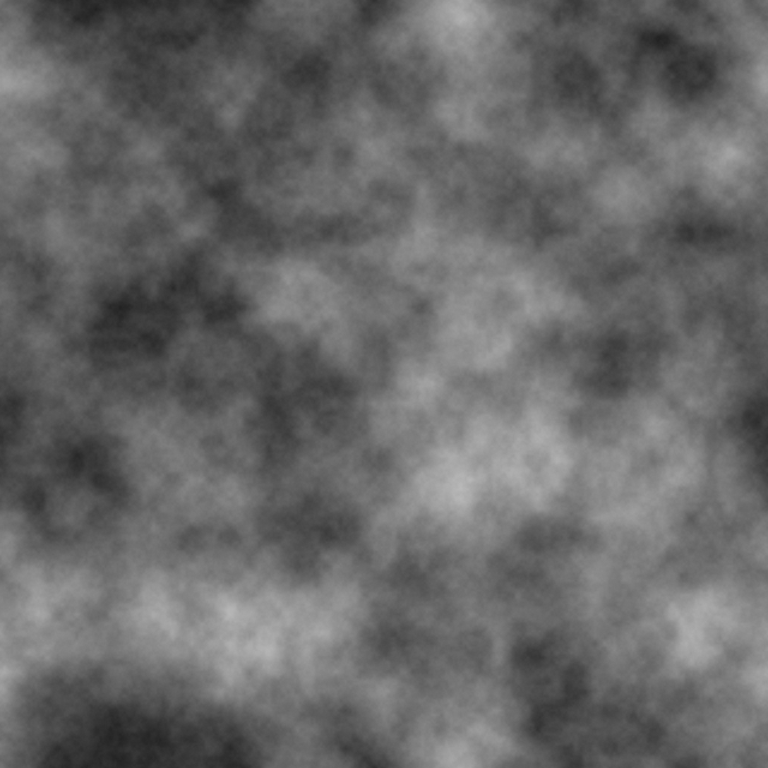
Give the GLSL for this texture, as a three.js fragment shader.

```glsl
varying vec2 vUv;

const int OCTAVES = 8;
const int BASE_CELLS = 5;
const float MEAN_GRAY = 0.403;
const float BASE_AMPLITUDE = 0.44;
const float PERSISTENCE = 0.59;
const float UNIFORM_DEVIATION = 0.289;

float hash(vec2 cell, float seed) {
  vec3 p = fract(vec3(cell.xyx + seed) * vec3(0.1031, 0.1030, 0.0973));
  p += dot(p, p.yzx + 33.33);
  return fract((p.x + p.y) * p.z);
}

// Value noise that repeats after the given number of cells
float tiledNoise(vec2 uv, float cells, float seed) {
  vec2 p = uv * cells;
  vec2 cell = floor(p);
  vec2 f = fract(p);
  vec2 blend = f * f * (3.0 - 2.0 * f);
  vec2 low = mod(cell, cells);
  vec2 high = mod(cell + 1.0, cells);
  float bottom = mix(hash(low, seed), hash(vec2(high.x, low.y), seed), blend.x);
  float top = mix(hash(vec2(low.x, high.y), seed), hash(high, seed), blend.x);
  return mix(bottom, top, blend.y);
}

// Mean and deviation of the coarsest lattice
vec2 latticeStats(float seed) {
  vec2 moments = vec2(0.0);
  for (int y = 0; y < BASE_CELLS; y++) {
    for (int x = 0; x < BASE_CELLS; x++) {
      float value = hash(vec2(float(x), float(y)), seed);
      moments += vec2(value, value * value);
    }
  }
  moments /= float(BASE_CELLS * BASE_CELLS);
  return vec2(moments.x, sqrt(moments.y - moments.x * moments.x));
}

// Broad octave with fixed mean and contrast, then finer, weaker octaves
float cloud(vec2 uv, float seed) {
  float cells = float(BASE_CELLS);
  float amplitude = BASE_AMPLITUDE;
  vec2 stats = latticeStats(seed);
  float broad = tiledNoise(uv, cells, seed) - stats.x;
  float sum = amplitude * broad * UNIFORM_DEVIATION / stats.y;
  for (int i = 1; i < OCTAVES; i++) {
    cells *= 2.0;
    amplitude *= PERSISTENCE;
    sum += amplitude * (tiledNoise(uv, cells, seed + 17.0 * float(i)) - 0.5);
  }
  return sum;
}

void main() {
  float gray = MEAN_GRAY + cloud(vUv, 23.0);
  gl_FragColor = vec4(vec3(clamp(gray, 0.0, 1.0)), 1.0);
}
```
